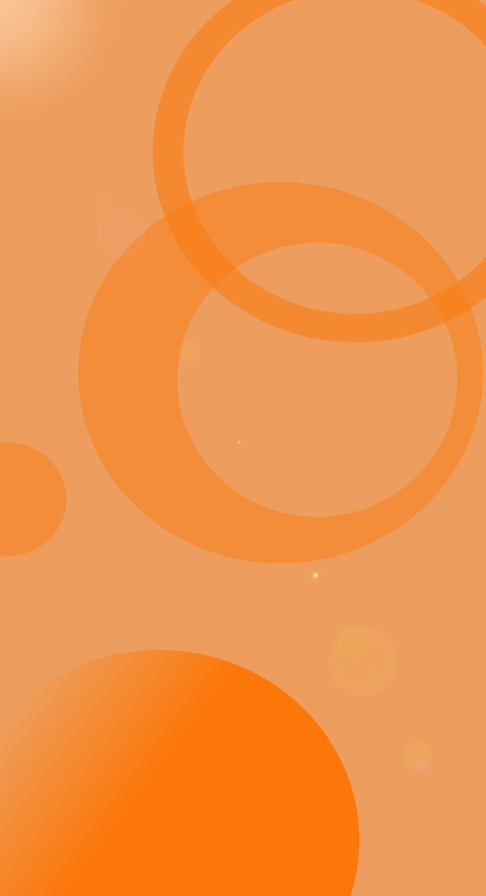
Write a Shadertoy shader that draws this background.

```glsl
// Warm abstract backdrop: translucent elliptical rings and discs over a flat
// peach field, with a corner glow, faint bokeh and two sparkles.
// Every shape is an anti-aliased ellipse mask blended over the layer below.

const vec3 PEACH  = vec3(0.930, 0.620, 0.370);
const vec3 ORANGE = vec3(0.988, 0.465, 0.035);
const vec3 CREAM  = vec3(1.000, 0.860, 0.720);
const vec3 GOLD   = vec3(0.930, 0.690, 0.340);
const vec3 PINK   = vec3(0.960, 0.610, 0.480);

// Approximate signed distance to an axis-aligned ellipse
float ellipseDistance(vec2 p, vec2 center, vec2 radii) {
    vec2 q = p - center;
    float k = length(q / radii);
    float slope = length(q / (radii * radii));
    return k * (k - 1.0) / max(slope, 1e-4);
}

// Ellipse coverage with an edge of the given width
float disc(vec2 p, vec2 center, vec2 radii, float edge) {
    return 1.0 - smoothstep(-edge, edge, ellipseDistance(p, center, radii));
}

// Soft radial falloff, one at the center
float glow(vec2 p, vec2 center, float radius) {
    float d = length(p - center) / radius;
    return exp(-d * d);
}

// Faint lens disc with a slightly brighter rim
float bokeh(vec2 p, vec2 center, float radius, float edge) {
    float d = length(p - center);
    float fill = 1.0 - smoothstep(radius - edge, radius + edge, d);
    return fill * mix(0.78, 1.0, smoothstep(0.55, 1.0, d / radius));
}

void mainImage(out vec4 fragColor, in vec2 fragCoord) {
    vec2 p = fragCoord / iResolution.y;
    float edge = 0.75 / iResolution.y;
    vec3 color = PEACH;

    // Light in the upper left corner
    float corner = 1.0 - smoothstep(0.0, 0.145, length(p - vec2(0.0, 1.0)));
    color = mix(color, CREAM, 0.60 * corner);

    // Wide crescent ring
    vec2 bigRadii = vec2(0.2260, 0.2128);
    float crescent = disc(p, vec2(0.3131, 0.5840), bigRadii, edge)
        * (1.0 - disc(p, vec2(0.3542, 0.5762), vec2(0.1563, 0.1530), edge));
    color = mix(color, ORANGE, 0.43 * crescent);

    // Even ring running off the upper right
    vec2 ringCenter = vec2(0.3964, 0.8307);
    float ring = disc(p, ringCenter, bigRadii, edge)
        * (1.0 - disc(p, ringCenter, vec2(0.1917, 0.1810), edge));
    color = mix(color, ORANGE, 0.53 * ring);

    // Small disc on the left border
    float side = disc(p, vec2(0.0065, 0.4427), vec2(0.0677, 0.0638), edge);
    color = mix(color, ORANGE, 0.43 * side);

    // Large lower disc, fading out toward the upper left
    float lower = disc(p, vec2(0.1771, 0.0625), vec2(0.2240, 0.2122), edge);
    float fade = clamp((dot(p, vec2(0.8, -0.6)) + 0.120) / 0.180, 0.0, 1.0);
    color = mix(color, ORANGE, lower * fade);

    // Bokeh discs: center, radius, opacity
    vec4 lights[7] = vec4[7](
        vec4(0.212, 0.607, 0.0110, 0.42), vec4(0.405, 0.262, 0.0390, 0.24),
        vec4(0.394, 0.284, 0.0185, 0.32), vec4(0.413, 0.251, 0.0080, 0.16),
        vec4(0.466, 0.156, 0.0156, 0.45), vec4(0.135, 0.740, 0.0270, 0.20),
        vec4(0.116, 0.772, 0.0095, 0.18));
    for (int i = 0; i < 7; i++) {
        vec4 light = lights[i];
        vec3 tint = i < 5 ? GOLD : PINK;
        color = mix(color, tint, light.w * bokeh(p, light.xy, light.z, 2.0 * edge));
    }
    color = mix(color, vec3(0.98, 0.62, 0.58), 0.75 * glow(p, vec2(0.471, 0.145), 0.0065));

    // Sparkles
    color = mix(color, GOLD, 0.60 * glow(p, vec2(0.352, 0.358), 0.0050));
    color = mix(color, vec3(1.0, 0.94, 0.80), 0.95 * glow(p, vec2(0.352, 0.358), 0.0022));
    color = mix(color, CREAM, 0.85 * glow(p, vec2(0.267, 0.5065), 0.0014));

    fragColor = vec4(color, 1.0);
}
```
